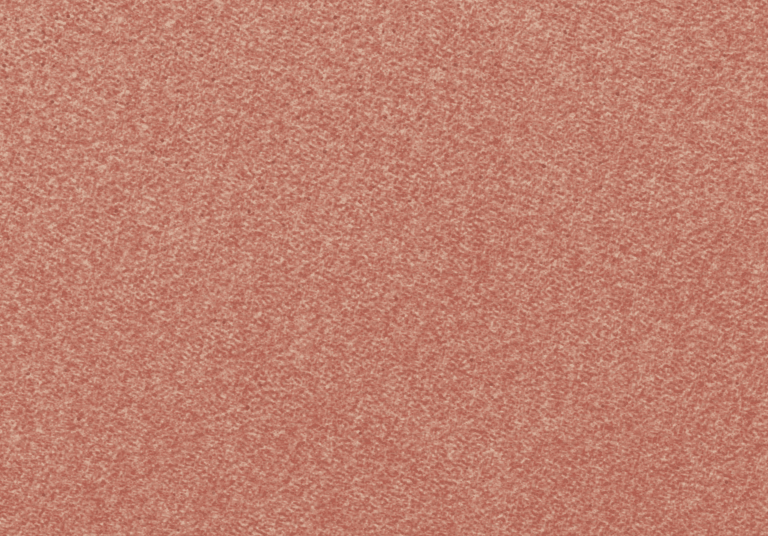
Write a Shadertoy shader that draws this texture.

```glsl
const vec3 SHADOW_CLAY = vec3(0.705, 0.395, 0.335);
const vec3 MID_CLAY = vec3(0.758, 0.498, 0.428);
const vec3 LIGHT_CLAY = vec3(0.830, 0.655, 0.575);
const vec3 SHADE_TINT = vec3(-0.016, 0.010, 0.008);

float hash(vec2 cell) {
    return fract(sin(dot(cell, vec2(127.1, 311.7))) * 43758.545);
}

vec2 rotate(vec2 p, float angle) {
    float c = cos(angle), s = sin(angle);
    return vec2(c * p.x - s * p.y, s * p.x + c * p.y);
}

// Smooth value noise centred on zero
float noise(vec2 p) {
    vec2 cell = floor(p), f = fract(p);
    f = f * f * (3.0 - 2.0 * f);
    float low = mix(hash(cell), hash(cell + vec2(1, 0)), f.x);
    float high = mix(hash(cell + vec2(0, 1)), hash(cell + vec2(1, 1)), f.x);
    return mix(low, high, f.y) - 0.5;
}

// Grains slightly wider than high, turned to hide the lattice
float grain(vec2 p, float frequency, float angle) {
    return noise(rotate(p * vec2(1.0, 1.12), angle) * frequency + frequency);
}

// Bumps lit from above: positive on upper slopes, negative below
float relief(vec2 p, float frequency, vec2 lightDir) {
    vec2 stride = lightDir * 0.5 / frequency;
    return grain(p - stride, frequency, 0.5) - grain(p + stride, frequency, 0.5);
}

// Scattered pits: x is the dark core, y the pale lower lip
vec2 pits(vec2 p, float frequency, float density, float blur) {
    vec2 q = p * frequency, cell = floor(q);
    vec2 centre = 0.3 + 0.4 * vec2(hash(cell + 17.0), hash(cell + 43.0));
    vec2 d = fract(q) - centre;
    float radius = mix(0.08, 0.16, hash(cell + 71.0));
    float soft = blur * frequency;
    float core = 1.0 - smoothstep(radius - soft, radius + soft, length(d));
    float lip = 1.0 - smoothstep(radius - soft, radius + soft, length(d + vec2(-0.03, 0.12)));
    float present = step(hash(cell + 5.0), density);
    return present * vec2(core, lip * (1.0 - core));
}

vec3 clayRamp(float tone) {
    vec3 dark = mix(MID_CLAY, SHADOW_CLAY, clamp(-tone / 1.4, 0.0, 1.2));
    return mix(dark, LIGHT_CLAY, clamp(tone / 1.75, 0.0, 1.25));
}

void mainImage(out vec4 fragColor, in vec2 fragCoord) {
    vec2 uv = fragCoord / iResolution.xy;
    vec2 p = fragCoord / iResolution.y;
    float pixel = 1.0 / iResolution.y;

    // Grain from sharp specks to faint clumps
    float slope = relief(p, 190.0, normalize(vec2(-0.4, 1.0)));
    float tone = 1.9 * grain(p, 340.0, 0.2);
    tone += 2.0 * grain(p, 225.0, 0.9);
    tone += 1.6 * grain(p, 125.0, 0.35);
    tone += 0.6 * grain(p, 48.0, 1.1);
    tone += 0.2 * grain(p, 9.0, 0.6);
    tone += 1.6 * slope;

    // Paler towards the top left, where pits gather
    tone += 0.5 * (uv.y - 0.5) - 0.2 * (uv.x - 0.5);
    float density = 0.02 + 0.4 * smoothstep(0.45, 1.0, uv.y) * (1.0 - 0.75 * uv.x);
    vec2 pit = pits(p, 44.0, density, pixel);
    tone += 0.6 * pit.y - 1.2 * pit.x;

    // Shaded slopes turn greyer, pit floors darker
    vec3 color = clayRamp(tone);
    color += SHADE_TINT * smoothstep(0.05, 0.35, -slope);
    color *= 1.0 - 0.10 * pit.x;

    fragColor = vec4(color, 1.0);
}
```
